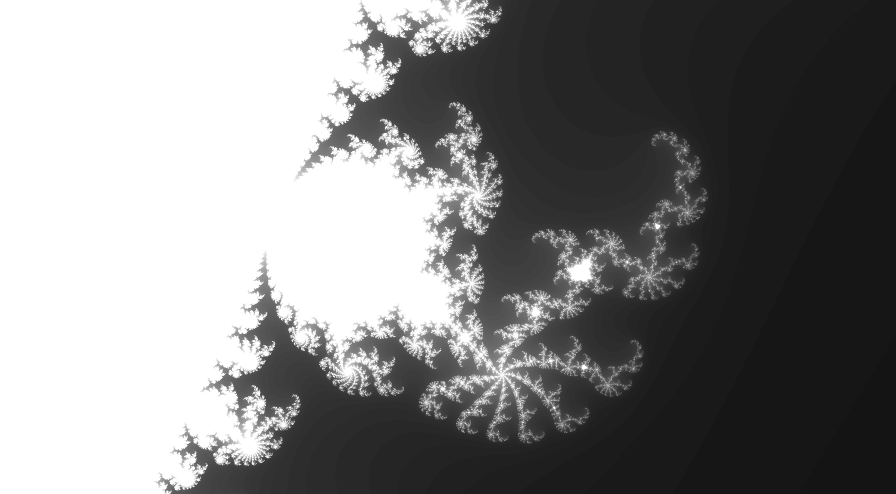
Give the GLSL for this background, as a Shadertoy shader.

```glsl
const int MAX_STEPS = 100;
const int GRID = 2;  // subsamples per side

// Share of the step budget used before z = z*z + c escapes; 1 inside the set
float escapeShare(vec2 c) {
    vec2 z = vec2(0.0);
    for (int i = 1; i <= MAX_STEPS; i++) {
        z = vec2(z.x * z.x - z.y * z.y, 2.0 * z.x * z.y) + c;
        if (dot(z, z) > 4.0) return float(i) / float(MAX_STEPS);
    }
    return 1.0;
}

// Window on the period-8 bulb of the main cardioid, scaled by canvas height
vec2 toPlane(vec2 pixel) {
    vec2 centered = (pixel - 0.5 * iResolution.xy) / iResolution.y;
    return vec2(0.3677, 0.1009) + 0.0405 * centered;
}

void mainImage(out vec4 fragColor, in vec2 fragCoord) {
    // Average a small grid of samples to smooth the filaments
    float glow = 0.0;
    for (int y = 0; y < GRID; y++) {
        for (int x = 0; x < GRID; x++) {
            vec2 offset = (vec2(x, y) + 0.5) / float(GRID) - 0.5;
            glow += escapeShare(toPlane(fragCoord + offset));
        }
    }
    glow /= float(GRID * GRID);

    // Dark grey far away, white inside
    fragColor = vec4(vec3(mix(0.008, 1.0, glow)), 1.0);
}
```
